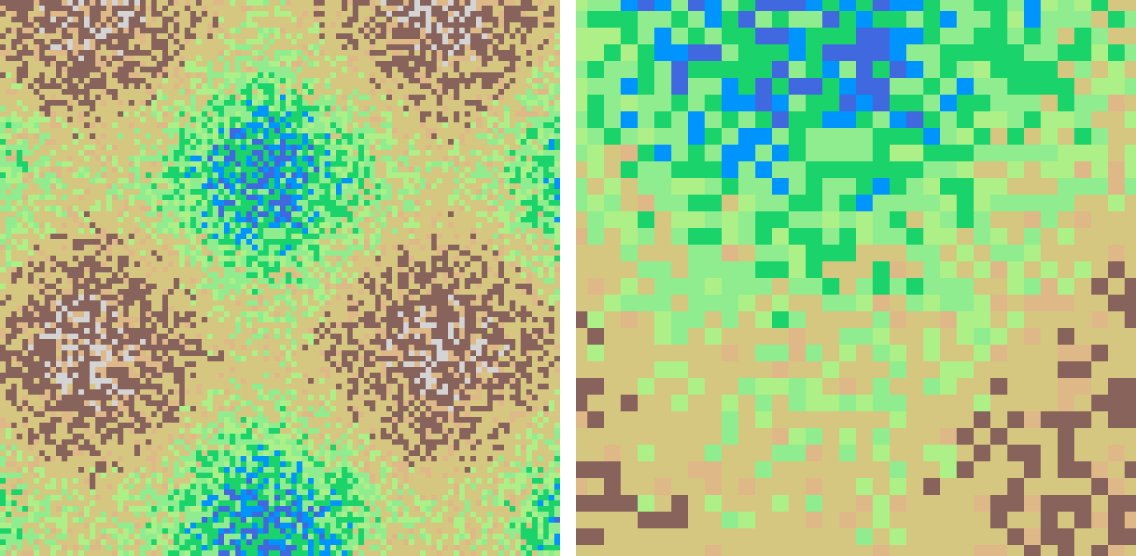
Left, the full canvas; right, a detail of the centre.
This pattern is drawn by a WebGL 1 fragment shader. Its source:

```glsl
precision highp float;

uniform vec2 u_resolution;

float hash(vec2 p) {
  vec3 q = fract(vec3(p.xyx) * 0.1031);
  q += dot(q, q.yzx + 33.33);
  return fract((q.x + q.y) * q.z);
}

// Height bands from deep water up to snow
vec3 terrainColor(float height, float sprinkle) {
  vec3 tan_ = vec3(0.87, 0.72, 0.53);
  vec3 sand = sprinkle < 0.15 ? tan_ : vec3(0.84, 0.78, 0.50);
  if (height < -2.25) return vec3(0.25, 0.41, 0.88);
  if (height < -1.85) return vec3(0.00, 0.58, 1.00);
  if (height < -1.25) return vec3(0.10, 0.83, 0.42);
  if (height < -0.68) return vec3(0.56, 0.93, 0.56);
  if (height < -0.32) return vec3(0.68, 0.94, 0.53);
  if (height < 1.00) return sand;
  if (height < 1.92) return vec3(0.53, 0.39, 0.36);
  if (height < 2.22) return tan_;
  return vec3(0.83);
}

// One flat colour per tile; rows are counted from the top
vec3 tileColor(vec2 uv) {
  vec2 tile = floor(vec2(uv.x, 1.0 - uv.y) * 100.0);
  float hills = sin(tile.x * 0.1) + cos(tile.y * 0.1);
  float roughness = (hash(tile + 7.0) - 0.5) * 1.7;
  return terrainColor(hills + roughness, hash(tile + 211.0));
}

void main() {
  // Average a 3x3 set of samples to soften tile edges
  vec3 color = vec3(0.0);
  for (int y = -1; y <= 1; y++) {
    for (int x = -1; x <= 1; x++) {
      vec2 offset = vec2(float(x), float(y)) / 3.0;
      color += tileColor((gl_FragCoord.xy + offset) / u_resolution);
    }
  }
  gl_FragColor = vec4(color / 9.0, 1.0);
}
```
